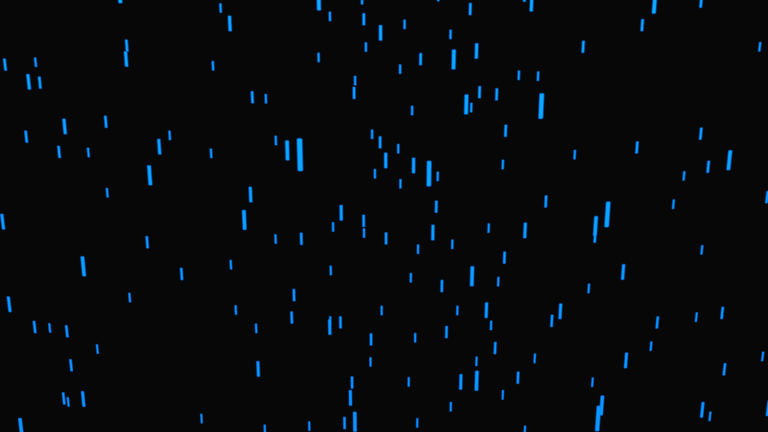
Give the GLSL for this background, as a Shadertoy shader.

```glsl
// Lengths are in canvas heights
const int   LAYERS        = 6;
const float CELL_SIZE     = 0.105;   // cell of the farthest layer
const float CELL_GROWTH   = 1.38;    // growth per nearer layer
const vec2  DROP_HALF     = vec2(0.0029, 0.0112);
const vec2  DROP_GROWTH   = vec2(1.18, 1.28);
const float SOFTNESS      = 0.0024;
const float CONVERGENCE   = 7.5;     // distance down to the vanishing point
const float SIDE_DENSITY  = 0.38;
const float EXTRA_DENSITY = 0.45;    // added around the dense band
const float BAND_CENTER   = 0.08;
const float BAND_WIDTH    = 0.25;
const vec3  NIGHT = vec3(0.028, 0.028, 0.029);
const vec3  BLUE  = vec3(0.03, 0.49, 1.0);
const vec3  CYAN  = vec3(0.04, 0.70, 1.0);

vec3 hash3(vec3 p) {
    p = fract(p * vec3(0.1031, 0.1030, 0.0973));
    p += dot(p, p.yxz + 33.33);
    return fract((p.xxy + p.yxx) * p.zyx);
}

float roundedBox(vec2 p, vec2 halfSize, float radius) {
    vec2 q = abs(p) - halfSize + radius;
    return length(max(q, 0.0)) + min(max(q.x, q.y), 0.0) - radius;
}

// Signed distance to the single drop held by this point's cell
float dropDistance(vec2 p, float layer) {
    float cell = CELL_SIZE * pow(CELL_GROWTH, layer);
    vec2 halfSize = DROP_HALF * pow(DROP_GROWTH, vec2(layer));

    // Stagger the columns so that no rows show
    vec2 grid = p / cell + vec2(0.37 * layer, 0.0);
    float column = floor(grid.x);
    grid.y += 5.0 * hash3(vec3(column + 71.0, 19.0, layer + 3.0)).x;
    vec2 id = floor(grid);
    vec3 rnd = hash3(vec3(id + 127.0, layer * 17.0 + 11.0));

    // Thin out the drops away from the dense band
    float cellX = (column + 0.5 - 0.37 * layer) * cell;
    float offBand = (cellX - BAND_CENTER) / BAND_WIDTH;
    float density = SIDE_DENSITY + EXTRA_DENSITY * exp(-offBand * offBand);
    if (rnd.z > density) return 1.0;

    // Keep the whole drop inside its cell
    vec2 margin = (halfSize + SOFTNESS) / cell;
    vec2 center = mix(margin, 1.0 - margin, rnd.xy);
    vec2 local = (grid - id - center) * cell;
    return roundedBox(local, halfSize, 0.7 * halfSize.x);
}

void mainImage(out vec4 fragColor, in vec2 fragCoord) {
    vec2 p = (fragCoord - 0.5 * iResolution.xy) / iResolution.y;

    // Fall lines lean towards a point far below
    vec2 rain = vec2(p.x / (1.0 + p.y / CONVERGENCE), p.y);

    float d = 1.0;
    for (int i = 0; i < LAYERS; i++) {
        d = min(d, dropDistance(rain, float(i)));
    }

    // Cyan cores with blue rims, brighter towards the top
    float edge = max(SOFTNESS, 0.6 / iResolution.y);
    float coverage = smoothstep(edge, -edge, d);
    float core = smoothstep(0.0, -0.004, d) * (0.75 + 0.5 * p.y);
    vec3 drop = mix(BLUE, CYAN, core);
    fragColor = vec4(mix(NIGHT, drop, coverage), 1.0);
}
```
